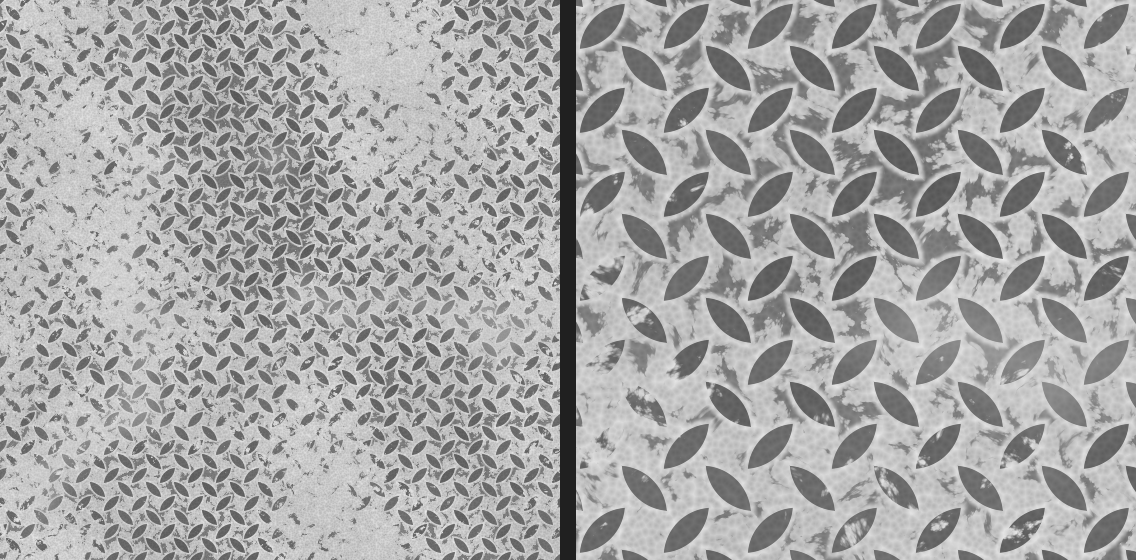
Left: the whole. Right: its middle third, enlarged.
Write a Shadertoy shader that draws this texture.

```glsl
// Worn steel tread plate: 20 x 20 cells, each with one falling and one rising
// pointed lozenge. Layered sines set where the plate is dirty or rubbed bare;
// layered cellular noise breaks up the paint, the grime and the bare metal.

const float CELLS = 20.0;

vec2 hash2(vec2 p) {
    return fract(sin(vec2(dot(p, vec2(127.1, 311.7)), dot(p, vec2(269.5, 183.3)))) * 43758.5);
}

// Distance to the nearest scattered point
float cellular(vec2 p) {
    vec2 cell = floor(p), local = fract(p);
    float nearest = 4.0;
    for (int y = -1; y <= 1; y++)
    for (int x = -1; x <= 1; x++) {
        vec2 offset = vec2(x, y);
        vec2 toPoint = offset + hash2(cell + offset) - local;
        nearest = min(nearest, dot(toPoint, toPoint));
    }
    return sqrt(nearest);
}

// Speckle, centred on zero with a spread near one
float speckle(vec2 uv) {
    float sum = 0.0, weight = 0.5, scale = 52.0;
    for (int i = 0; i < 4; i++) {
        sum += weight * cellular(uv * scale + float(i) * 17.3);
        uv = mat2(0.8, 0.6, -0.6, 0.8) * uv;
        weight *= 0.58;
        scale *= 2.1;
    }
    return (sum - 0.45) * 8.0;
}

float wave(float turns) {
    return cos(6.2832 * turns);
}

// Broad map: positive is grimy, negative is rubbed bare
float dirtMap(vec2 uv) {
    float broad = wave(2.0 * uv.x + uv.y - 0.7) + wave(2.0 * uv.x - 0.78)
                + wave(uv.x + uv.y - 0.15) + 0.6 * wave(uv.x - 0.45);
    return 0.45 * broad + 1.3 * (cellular(uv * 9.0) - 0.45);
}

// Signed distance to a pointed lens lying along a diagonal of the cell
float lozenge(vec2 p, float slope) {
    vec2 q = fract(p) - 0.5;
    float along = (q.x + slope * q.y) * 0.7071;
    float across = (q.y - slope * q.x) * 0.7071;
    return length(vec2(abs(across) + 0.44, along)) - 0.58;
}

void mainImage(out vec4 fragColor, in vec2 fragCoord) {
    vec2 uv = fragCoord / iResolution.xy;
    vec2 grid = uv * CELLS + vec2(0.02, -0.02);
    float pixel = CELLS / iResolution.y;

    // Nearest lozenge and its random value
    float falling = lozenge(grid, -1.0);
    float rising = lozenge(grid + 0.5, 1.0);
    float dist = min(falling, rising);
    vec2 id = falling < rising ? floor(grid) : floor(grid + 0.5) + 57.0;
    float chance = hash2(id).x;

    float dirt = dirtMap(uv);
    vec2 warped = uv + 0.004 * sin(uv.yx * 97.0 + 2.0 * sin(uv * 61.0));
    float grit = speckle(warped);
    float grain = cellular(uv * 250.0) - 0.45;

    // Bare metal with soft clouds and fine grain
    float cloud = sin(uv.x * 17.0 + 2.0 * sin(uv.y * 9.0)) * sin(uv.y * 13.0 + 1.0);
    float metal = 0.765 - 0.025 * dirt + 0.025 * cloud + 0.12 * grain - 0.015 * grit;

    // Grime in the gaps, held back from the clean rims
    float grime = smoothstep(0.3, 1.2, grit + 0.75 * dirt - 0.25);
    grime *= smoothstep(0.02, 0.1, dist);
    float shade = mix(metal, 0.47 - 0.03 * dirt + 0.08 * grain, 0.9 * grime);

    // Pale rim around each lozenge
    float rim = 1.0 - smoothstep(0.03, 0.09, dist);
    shade += 0.06 * rim * smoothstep(-0.9, 0.3, dirt);

    // Dark lozenge faces, flaking where the plate is rubbed
    float face = 1.0 - smoothstep(-pixel * 0.6, pixel * 0.6, dist);
    float paint = smoothstep(-0.3, 0.5, 0.55 * grit + 1.5 * dirt + 0.9 * (chance - 0.5) + 0.95);
    float tone = 0.4 + 0.05 * (chance - 0.5) - 0.02 * dirt + 0.06 * grain;
    shade = mix(shade, tone, face * paint * 0.97);

    // Pale haze in a few places
    float haze = smoothstep(0.6, 1.0, cellular(uv * 5.0 + 3.7));
    shade = mix(shade, 0.82, 0.4 * haze);

    fragColor = vec4(vec3(clamp(shade, 0.0, 1.0)), 1.0);
}
```
